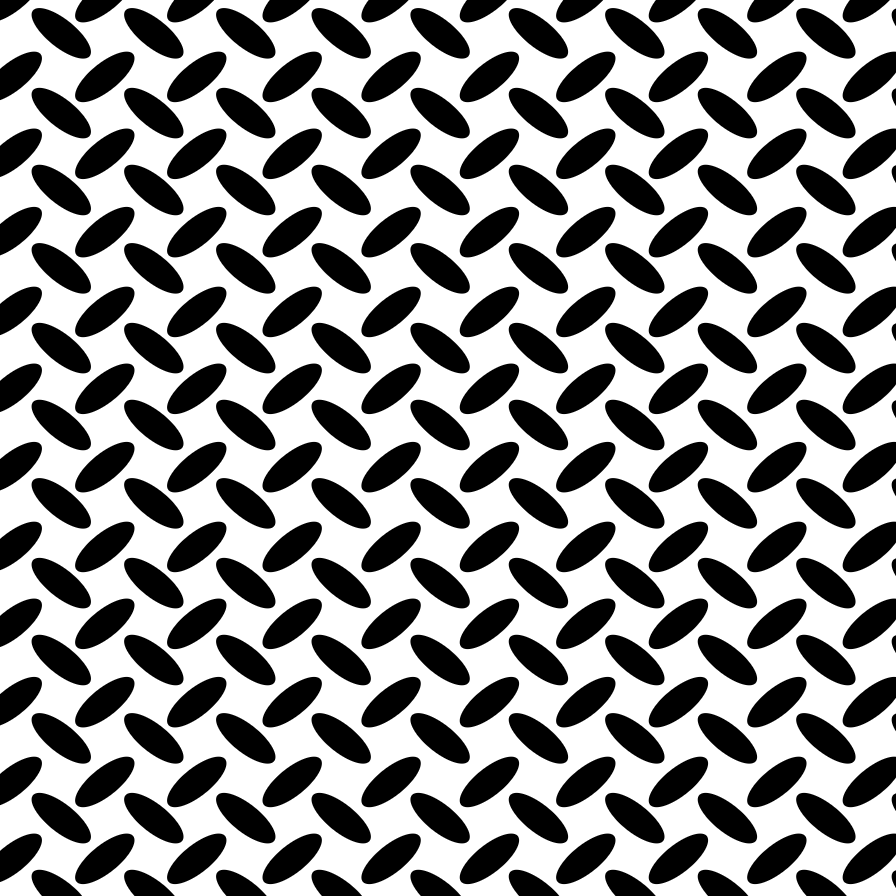
Write a WebGL 2 fragment shader that draws this pattern.

```glsl
#version 300 es
precision highp float;
// Tread plate: black ellipses on white, leaning alternately left and right.
// Two mirrored lattices share one pitch; each pixel tests the nearest ellipse
// of both. Columns and rows drift slightly from an even spacing.

#define PITCH vec2(0.10651, 0.08743)        // spacing of columns and rows
#define FIRST_CENTRE vec2(0.0697, 0.0372)   // from the top left corner
#define MIRROR_OFFSET vec2(-0.0547, -0.0404) // second lattice from the first
#define RADII vec2(0.0406, 0.0156)          // half length, half width
#define TILT 0.677                          // lean in radians
#define COLUMN_DRIFT 0.0091                 // broad bunching of the left columns
#define COLUMN_SLIP 0.0034                  // shift of one column on the right
#define ROW_SLIP 0.0016                     // shift of every third row

uniform vec2 u_resolution;
out vec4 fragColor;

const vec3 PLATE_WHITE = vec3(1.0);
const vec3 TREAD_BLACK = vec3(0.0);

// Centre of a lattice cell, including the uneven spacing
vec2 treadCentre(vec2 cell) {
    float fromBunch = (cell.x - 2.5) / 1.8;
    float fromSlip = cell.x - 7.0;
    vec2 shift = vec2(0.0);
    shift.x -= COLUMN_DRIFT * exp(-fromBunch * fromBunch);
    shift.x -= COLUMN_SLIP * exp(-4.0 * fromSlip * fromSlip);
    shift.y += ROW_SLIP * float(abs(mod(cell.y, 3.0) - 1.0) < 0.5);
    return FIRST_CENTRE + cell * PITCH + shift;
}

// First-order signed distance to an ellipse at the origin
float ellipseDistance(vec2 p, vec2 radii) {
    float level = length(p / radii);
    float slope = length(p / (radii * radii));
    return level * (level - 1.0) / max(slope, 1e-4);
}

// Distance to the nearest tread; lean is 1 or -1
float treadDistance(vec2 p, float lean) {
    vec2 cell = round((p - FIRST_CENTRE) / PITCH);
    vec2 local = p - treadCentre(cell);
    local.y *= lean;
    float c = cos(TILT), s = sin(TILT);
    vec2 alongAxes = vec2(c * local.x + s * local.y, c * local.y - s * local.x);
    return ellipseDistance(alongAxes, RADII);
}

void main() {
    // Canvas units, with y measured down from the top edge
    vec2 p = gl_FragCoord.xy / u_resolution.y;
    p.y = 1.0 - p.y;

    float dist = min(treadDistance(p, 1.0),
                     treadDistance(p - MIRROR_OFFSET, -1.0));

    // Edge smoothed over one pixel
    float coverage = clamp(0.5 - dist * u_resolution.y, 0.0, 1.0);
    fragColor = vec4(mix(PLATE_WHITE, TREAD_BLACK, coverage), 1.0);
}
```
